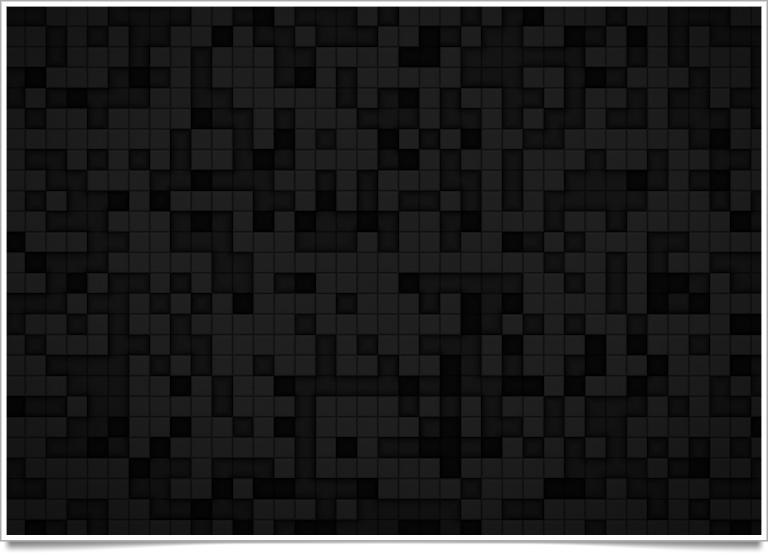
A Shadertoy shader for this background:

```glsl
#define TILES vec2(36.4, 25.7)
#define GRID_SHIFT vec2(0.1, 0.05)
#define CARD_BOTTOM 0.026
#define RIM 0.0027
#define MAT 0.0118
#define SEAM 0.035
#define OCCLUSION 0.95
#define VIGNETTE 0.38
#define GRAIN 0.007
#define DEEP vec3(0.030, 0.029, 0.029)
#define MIDDLE vec3(0.080, 0.075, 0.075)
#define RAISED vec3(0.116, 0.115, 0.115)

float hash(vec2 p) {
    vec3 q = fract(vec3(p.xyx) * 0.1031);
    q += dot(q, q.yzx + 33.33);
    return fract((q.x + q.y) * q.z);
}

// Signed distance to an axis-aligned box
float boxDistance(vec2 p, vec2 halfSize) {
    vec2 q = abs(p) - halfSize;
    return length(max(q, 0.0)) + min(max(q.x, q.y), 0.0);
}

// Three block levels with a little unevenness: 0 deep, 0.5 middle, 1 raised
float blockHeight(vec2 id) {
    float pick = hash(id + 17.0);
    float level = 0.5 * (step(0.10, pick) + step(0.48, pick));
    return clamp(level + 0.14 * (hash(id + 71.0) - 0.5), 0.0, 1.0);
}

vec3 blockColor(float height) {
    vec3 low = mix(DEEP, MIDDLE, smoothstep(0.0, 0.5, height));
    return mix(low, RAISED, smoothstep(0.5, 1.0, height));
}

// Taller neighbours darken the rim of a lower block
float occlusion(vec2 id, vec2 local, float height) {
    float dark = 0.0;
    for (int y = -1; y <= 1; y++) {
        for (int x = -1; x <= 1; x++) {
            vec2 side = vec2(x, y);
            float rise = max(blockHeight(id + side) - height, 0.0);
            float gap = max(boxDistance(local - 0.5 - side, vec2(0.5)), 0.0);
            dark = max(dark, min(rise * 1.6, 1.0) * exp(-gap * 5.5));
        }
    }
    return dark;
}

vec3 blocks(vec2 uv, float pixel) {
    vec2 grid = uv * TILES + GRID_SHIFT;
    vec2 id = floor(grid), local = fract(grid);
    float height = blockHeight(id);
    vec3 color = blockColor(height);
    color *= 1.0 - OCCLUSION * occlusion(id, local, height);

    // Seam and faint light on the upper edge
    float edge = -boxDistance(local - 0.5, vec2(0.5));
    float soft = pixel * TILES.y;
    color *= mix(0.5, 1.0, smoothstep(SEAM - soft, SEAM + soft, edge));
    float lip = exp(-abs(local.y - 0.08) * 22.0) * smoothstep(0.7, 1.0, height);
    color += 0.012 * lip * smoothstep(0.0, 0.08, edge);

    // Surface grain and darkened outer area
    color += GRAIN * (hash(floor(grid * 14.0)) - 0.5);
    vec2 fromCenter = (uv - vec2(0.5, 0.45)) * 2.0;
    return color * (1.06 - VIGNETTE * smoothstep(0.25, 1.9, dot(fromCenter, fromCenter)));
}

// Shadow below the card, deeper toward its lifted corners
float curlShadow(vec2 p, float width) {
    float side = abs(p.x / width * 2.0 - 1.0);
    float reach = mix(0.006, 0.022, smoothstep(0.35, 0.95, side));
    float fall = 1.0 - smoothstep(0.0, reach, CARD_BOTTOM - p.y);
    float ends = smoothstep(0.004, 0.022, min(p.x, width - p.x));
    return fall * ends * mix(0.35, 0.65, side);
}

void mainImage(out vec4 fragColor, in vec2 fragCoord) {
    float pixel = 1.0 / iResolution.y;
    vec2 p = fragCoord * pixel;
    float width = iResolution.x * pixel;

    // Card and the panel inside its mat
    vec2 halfCard = 0.5 * vec2(width, 1.0 - CARD_BOTTOM);
    vec2 center = vec2(halfCard.x, CARD_BOTTOM + halfCard.y);
    vec2 halfPanel = halfCard - MAT;
    float card = boxDistance(p - center, halfCard);
    float panel = boxDistance(p - center, halfPanel);

    vec2 uv = (p - center) / halfPanel * 0.5 + 0.5;
    uv.y = 1.0 - uv.y;

    vec3 color = mix(vec3(1.0), vec3(0.25), curlShadow(p, width));
    color = mix(color, vec3(0.68), smoothstep(0.5, -0.5, card / pixel));
    color = mix(color, vec3(1.0), smoothstep(0.5, -0.5, (card + RIM) / pixel));
    color = mix(color, blocks(uv, pixel), smoothstep(0.5, -0.5, panel / pixel));
    fragColor = vec4(color, 1.0);
}
```
